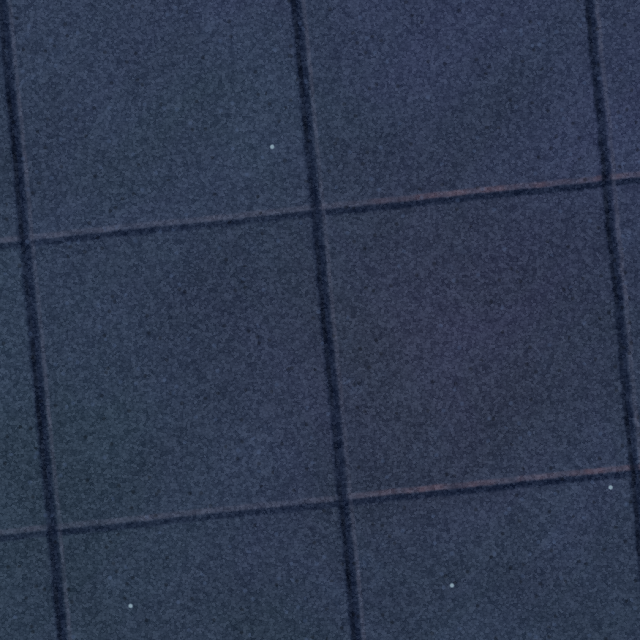
Reproduce this texture procedurally as a WebGL 2 fragment shader.

```glsl
#version 300 es
precision highp float;
// Slanted grid of dark slate paving tiles with worn joints.
// Two sheared joint coordinates give the grid; cellular noise makes the
// stone grain and flecks, layered sines make the stains and ragged edges.
uniform vec2 u_resolution;
out vec4 outColor;

const vec2 TILE = vec2(0.459, 0.457);
const vec3 SLATE = vec3(0.178, 0.232, 0.298);
const vec3 INDIGO = vec3(0.198, 0.226, 0.332);
const vec3 GROOVE = vec3(0.085, 0.120, 0.200);
const vec3 RIDGE = vec3(0.285, 0.300, 0.375);
const vec3 RUST = vec3(0.380, 0.310, 0.360);
const vec3 CHALK = vec3(0.300, 0.370, 0.500);

vec2 hash2(vec2 p) {
  vec3 q = fract(p.xyx * vec3(0.1031, 0.1030, 0.0973));
  q += dot(q, q.yzx + 33.33);
  return fract((q.xx + q.yz) * q.zy);
}

// x: distance to the nearest cell point, y: random value of that cell
vec2 cellular(vec2 p) {
  vec2 cell = floor(p);
  vec2 best = vec2(9.0, 0.0);
  for (int j = -1; j <= 1; j++) {
    for (int i = -1; i <= 1; i++) {
      vec2 id = cell + vec2(i, j);
      float d = length(id + hash2(id) - p);
      if (d < best.x) best = vec2(d, hash2(id + 71.0).x);
    }
  }
  return best;
}

// Domain-warped layered sines, roughly -1 to 1
float stains(vec2 p) {
  float sum = 0.0, amp = 0.5;
  for (int i = 0; i < 6; i++) {
    p += 0.7 * sin(p.yx * 1.3 + float(i));
    sum += amp * sin(p.x) * cos(p.y);
    p = mat2(1.28, 1.02, -1.02, 1.28) * p + 2.3;
    amp *= 0.68;
  }
  return sum;
}

// Ragged offset along a joint
float ragged(float t, float seed) {
  return 0.4 * sin(t * 23.0 + seed) + 0.3 * sin(t * 91.0 + seed * 2.3)
       + 0.3 * sin(t * 247.0 + seed * 4.1 + 2.0 * sin(t * 60.0));
}

// Bell-shaped stripe, so joints fade into the stone
float stripe(float d, float centre, float width) {
  float t = (d - centre) / width;
  return exp(-t * t * t * t);
}

vec3 stone(vec2 p, vec2 tile) {
  vec2 rnd = hash2(tile + 17.0);
  float blotch = stains(p * 6.0 + 2.0);
  float blue = 0.05 + 0.4 * p.x + 0.35 * p.y + 0.2 * (rnd.x - 0.5) + 0.35 * blotch;
  vec3 color = mix(SLATE, INDIGO, clamp(blue, 0.0, 1.0));
  color *= 1.0 + 0.05 * (rnd.y - 0.5) + 0.07 * stains(p * 11.0 + 4.0);
  // Warm haze toward the middle right
  vec2 away = p - vec2(0.68, 0.45);
  return color + exp(-16.0 * dot(away, away)) * vec3(0.008, -0.012, -0.014);
}

// Fine granular relief: random cell tones plus their rounded shapes
float grain(vec2 p) {
  vec2 fine = cellular(p * vec2(235.0, 265.0));
  vec2 coarse = cellular(p * 128.0 + 3.7);
  return 0.072 * (fine.y - 0.5) + 0.045 * (0.45 - fine.x) + 0.034 * (coarse.y - 0.5);
}

float flecks(vec2 p, float density, float rarity, float size) {
  vec2 c = cellular(p * density);
  return step(rarity, c.y) * (1.0 - smoothstep(size * 0.3, size, c.x));
}

void main() {
  vec2 p = gl_FragCoord.xy / u_resolution;

  // Joint coordinates: integers lie on the joints
  vec2 grid = vec2(p.x - 0.003 - 0.095 * (1.0 - p.y), p.y - 0.62 - 0.103 * p.x) / TILE;
  vec2 joint = floor(grid + 0.5);
  vec2 d = (grid - joint) * TILE;
  float worn = max(joint.x - 1.0, 0.0);
  d.x += (0.0008 + 0.0014 * worn) * ragged(p.y, joint.x * 2.7);
  d.y += 0.0011 * ragged(p.x, joint.y * 3.1);

  vec3 color = stone(p, floor(grid));

  // Chalky smudges, strongest beside the upright joints
  float patches = smoothstep(0.2, 0.9, stains(p * 19.0 + 1.0));
  float dust = smoothstep(-0.3, 0.6, stains(p * 75.0));
  float beside = exp(-abs(d.x - 0.019) * 70.0);
  color = mix(color, CHALK, patches * dust * (0.15 + 0.40 * beside));

  // Level joints: lit ridge above a soft shadow, rosy and darker to the right
  float right = smoothstep(0.45, 0.70, p.x);
  float wear = 0.5 + 0.5 * ragged(p.x * 0.8, joint.y * 5.0 + 1.0);
  float crumble = 0.75 + 0.25 * stains(p * 90.0);
  vec3 lit = mix(RIDGE, RUST, right * (0.4 + 0.6 * wear));
  float shadow = stripe(d.y, -0.0045, 0.0058) * (0.75 + 0.2 * right - 0.3 * wear);
  color = mix(color, GROOVE, shadow);
  color = mix(color, lit, stripe(d.y, 0.0050, 0.0048) * crumble * (0.45 + 0.45 * wear));

  // Upright joints: wide dark groove with a faint lit right edge
  float chip = 0.5 + 0.5 * ragged(p.y * 0.7, joint.x * 4.0 + 2.0);
  float edge = stripe(d.x, 0.0120, 0.0036) * crumble;
  color = mix(color, RIDGE, edge * (0.30 + 0.50 * chip));
  color = mix(color, GROOVE, stripe(d.x, -0.0005, 0.0090 - 0.0014 * worn) * (0.70 + 0.20 * chip));
  color *= 1.0 - 0.40 * stripe(d.x, -0.0035, 0.0036) * chip * crumble;

  // Grain, faint pits and rare pale flecks
  color += grain(p) * vec3(0.94, 1.0, 1.1);
  color *= 1.0 - 0.25 * flecks(p + 0.3, 110.0, 0.975, 0.5);
  color = mix(color, CHALK, 0.35 * flecks(p + 0.7, 120.0, 0.985, 0.6));
  color = mix(color, vec3(0.60, 0.70, 0.75), 0.8 * flecks(p, 90.0, 0.9993, 0.45));

  outColor = vec4(clamp(color, 0.0, 1.0), 1.0);
}
```
